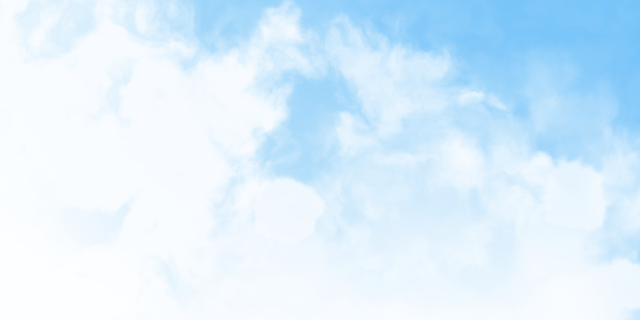
Give the GLSL for this texture, as a WebGL 2 fragment shader.

```glsl
#version 300 es
precision highp float;
// Soft white cumulus banks and thin veils over a pale blue sky.

uniform vec2 u_resolution;
out vec4 fragColor;

const vec3 DEEP_SKY = vec3(0.47, 0.77, 0.975);
const vec3 PALE_SKY = vec3(0.70, 0.87, 0.98);
const vec3 CLOUD_SHADE = vec3(0.86, 0.94, 0.99);
const vec3 CLOUD_LIGHT = vec3(0.98, 0.99, 1.0);

float hash(vec2 p) {
  return fract(sin(dot(p, vec2(127.1, 311.7))) * 43758.545);
}

float valueNoise(vec2 p) {
  vec2 cell = floor(p), f = fract(p);
  f = f * f * (3.0 - 2.0 * f);
  float low = mix(hash(cell), hash(cell + vec2(1.0, 0.0)), f.x);
  float high = mix(hash(cell + vec2(0.0, 1.0)), hash(cell + 1.0), f.x);
  return mix(low, high, f.y);
}

float fbm(vec2 p) {
  float sum = 0.0, amplitude = 0.5;
  for (int i = 0; i < 6; i++) {
    sum += amplitude * valueNoise(p);
    p = mat2(1.6, 1.2, -1.2, 1.6) * p + 7.3;
    amplitude *= 0.5;
  }
  return sum;
}

// Coverage of one elliptical puff; softness widens its edge.
float puff(vec2 p, vec2 center, vec2 radius, float softness) {
  float inside = 1.0 - length((p - center) / radius);
  return smoothstep(-softness, softness, inside);
}

// Joins two coverages without a hard seam.
float join(float a, float b) {
  return 1.0 - (1.0 - a) * (1.0 - b);
}

// Roughens a coverage where it is neither empty nor full.
float fray(float c, float detail) {
  return clamp(c + 6.0 * detail * c * (1.0 - c), 0.0, 1.0);
}

float leftBank(vec2 p) {
  float c = puff(p, vec2(0.05, 0.42), vec2(0.74, 0.62), 0.25);
  c = join(c, puff(p, vec2(0.10, 0.95), vec2(0.42, 0.32), 0.3));
  c = join(c, 0.9 * puff(p, vec2(0.72, 0.70), vec2(0.14, 0.13), 0.4));
  return join(c, 0.8 * puff(p, vec2(0.90, 0.83), vec2(0.085, 0.10), 0.5));
}

float middleVeil(vec2 p) {
  float c = puff(p, vec2(1.18, 0.81), vec2(0.15, 0.11), 0.6) * 0.9;
  c = max(c, puff(p, vec2(1.30, 0.72), vec2(0.15, 0.13), 0.4));
  c = max(c, puff(p, vec2(1.42, 0.60), vec2(0.12, 0.12), 0.3));
  c = max(c, puff(p, vec2(1.54, 0.54), vec2(0.10, 0.11), 0.3));
  c = max(c, puff(p, vec2(1.16, 0.58), vec2(0.11, 0.09), 0.3));
  return max(c, puff(p, vec2(1.36, 0.42), vec2(0.32, 0.27), 0.35));
}

float rightVeil(vec2 p) {
  float c = 0.25 * puff(p, vec2(1.77, 0.61), vec2(0.17, 0.10), 0.5);
  c = join(c, 0.22 * puff(p, vec2(1.70, 0.74), vec2(0.07, 0.09), 0.6));
  return join(c, 0.55 * puff(p, vec2(1.95, 0.42), vec2(0.13, 0.19), 0.4));
}

float centerPuffs(vec2 p) {
  float c = puff(p, vec2(0.89, 0.34), vec2(0.11, 0.11), 0.15);
  c = max(c, 0.8 * puff(p, vec2(0.78, 0.38), vec2(0.06, 0.045), 0.3));
  return max(c, 0.8 * puff(p, vec2(0.88, 0.20), vec2(0.20, 0.17), 0.5));
}

float rightPuffs(vec2 p) {
  float c = 0.75 * puff(p, vec2(1.42, 0.48), vec2(0.08, 0.08), 0.6);
  c = join(c, 0.5 * puff(p, vec2(1.56, 0.46), vec2(0.12, 0.07), 0.6));
  c = max(c, 0.85 * puff(p, vec2(1.69, 0.47), vec2(0.055, 0.05), 0.35));
  c = max(c, puff(p, vec2(1.78, 0.38), vec2(0.105, 0.13), 0.18));
  c = max(c, 0.9 * puff(p, vec2(1.73, 0.24), vec2(0.13, 0.15), 0.5));
  c = max(c, puff(p, vec2(1.95, 0.10), vec2(0.11, 0.09), 0.2));
  return max(c, puff(p, vec2(1.83, 0.05), vec2(0.15, 0.13), 0.4));
}

void main() {
  // Frame spans two units across and one unit up.
  vec2 p = gl_FragCoord.xy / u_resolution * vec2(2.0, 1.0);

  // Broad and fine turbulence break up the puff outlines.
  vec2 swirl = vec2(fbm(p * 7.0), fbm(p * 7.0 + 31.7)) - 0.49;
  vec2 curl = vec2(fbm(p * 22.0 + 5.1), fbm(p * 22.0 + 63.2)) - 0.49;
  vec2 wispy = p + 0.13 * swirl + 0.07 * curl;
  vec2 billowy = p + 0.06 * swirl + 0.06 * curl;
  float grain = fbm(p * 5.0 + 1.5 * swirl + 12.4);
  float detail = fbm(p * 15.0 + 2.5 * swirl + 3.7) - 0.49;

  // Sky deepens toward the upper right.
  float depth = smoothstep(0.65, 1.5, 0.4 * p.x + 0.8 * p.y);
  vec3 color = mix(PALE_SKY, DEEP_SKY, depth);

  // Thin haze and a white glow rising from the ground.
  float haze = 0.28 * smoothstep(0.3, 0.7, grain + 0.6 * detail);
  haze *= 1.0 - 0.7 * depth;
  float glow = 1.0 - smoothstep(-0.08, 0.5, p.y + 0.15 * (grain - 0.5) + 0.12 * detail);
  glow *= 1.0 - 0.65 * smoothstep(1.75, 2.0, p.x);
  color = mix(color, CLOUD_LIGHT, join(haze, glow));

  // Translucent veils, then the brighter banks.
  float veil = fray(middleVeil(wispy), detail) * (0.28 + 0.5 * grain + 0.6 * detail);
  float side = rightVeil(wispy) * (1.0 + 1.2 * detail);
  color = mix(color, CLOUD_LIGHT, join(veil, side));
  vec3 lit = mix(CLOUD_SHADE, CLOUD_LIGHT, smoothstep(0.15, 0.55, grain + 0.7 * detail));
  float whiteness = 1.0 - smoothstep(0.15, 0.75, 0.55 * p.y + 0.9 * p.x);
  lit = mix(lit, vec3(0.995, 0.998, 1.0), whiteness);
  color = mix(color, lit, fray(leftBank(wispy), detail) * 0.95);
  color = mix(color, CLOUD_LIGHT, fray(centerPuffs(billowy), 0.6 * detail) * 0.8);
  color = mix(color, CLOUD_LIGHT, fray(rightPuffs(billowy), 0.6 * detail) * 0.78);

  fragColor = vec4(color, 1.0);
}
```
